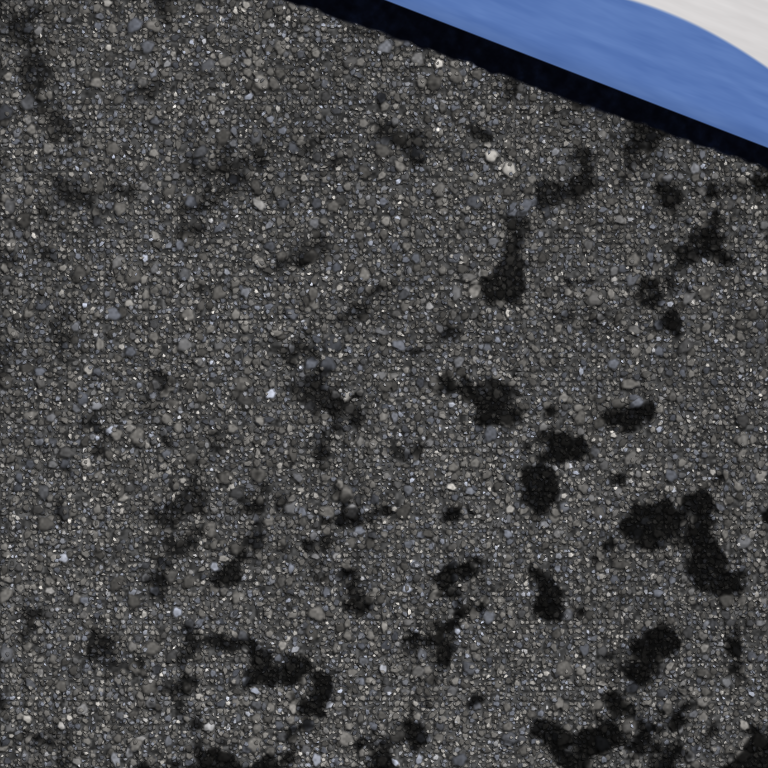
A Shadertoy shader for this texture:

```glsl
// Coarse grey asphalt with loose gravel, cut at the top right by a shadow gap and a blue and white slab.

vec3 hash3(vec2 p) {
    vec3 q = fract(p.xyx * vec3(0.1031, 0.1030, 0.0973));
    q += dot(q, q.yxz + 33.33);
    return fract((q.xxy + q.yzz) * q.zyx);
}

float noise(vec2 p) {
    vec2 cell = floor(p), f = fract(p);
    f = f * f * (3.0 - 2.0 * f);
    float low = mix(hash3(cell).x, hash3(cell + vec2(1, 0)).x, f.x);
    float high = mix(hash3(cell + vec2(0, 1)).x, hash3(cell + vec2(1, 1)).x, f.x);
    return mix(low, high, f.y);
}

float fbm(vec2 p) {
    float sum = 0.0, amp = 0.5;
    for (int i = 0; i < 4; i++) {
        sum += amp * noise(p);
        p = mat2(1.6, 1.2, -1.2, 1.6) * p + 7.3;
        amp *= 0.5;
    }
    return sum / 0.9375;
}

// Radius in a wobbly, rotated ellipse: 1 on the outline
float pebbleRadius(vec2 p, vec3 shape) {
    float turn = shape.x * 6.2832;
    vec2 q = mat2(cos(turn), sin(turn), -sin(turn), cos(turn)) * p;
    q /= mix(0.27, 0.48, shape.y) * vec2(1.0, mix(0.55, 0.95, shape.z));
    float angle = atan(q.y, q.x + 1e-5);
    float wobble = 1.0 + 0.09 * cos(3.0 * angle + turn * 5.0) + 0.06 * cos(5.0 * angle - turn * 3.0);
    return length(q) / wobble;
}

// Lays one size of pebbles with their shadows over the ground colour
vec3 scatterPebbles(vec3 ground, vec2 uv, float cells, float cover, float lift) {
    vec2 p = uv * cells, home = floor(p);
    float soft = 0.12 + 2.2 * cells / iResolution.y;
    for (int y = -1; y <= 1; y++)
    for (int x = -1; x <= 1; x++) {
        vec2 cell = home + vec2(x, y);
        vec3 place = hash3(cell + cells * 3.0);
        if (place.z > cover) continue;
        vec3 shape = hash3(cell + cells * 5.0 + 31.0);
        vec3 look = hash3(cell + cells * 7.0 + 77.0);
        vec2 offset = p - cell - 0.25 - 0.5 * place.xy;

        float shade = pebbleRadius(offset + vec2(0.07, 0.11), shape);
        ground *= 1.0 - 0.42 * (1.0 - smoothstep(0.75, 1.4, shade));

        float r = pebbleRadius(offset, shape);
        float tone = mix(0.26, 0.47, look.x) + lift + 0.34 * pow(look.y, 14.0);
        tone *= 1.0 + 0.28 * dot(offset, vec2(0.5, 0.85));
        tone *= 1.0 - 0.22 * smoothstep(0.55, 1.05, r);
        vec3 tint = mix(vec3(1.02, 1.0, 0.97), vec3(0.96, 0.99, 1.07), smoothstep(0.5, 1.0, look.z));
        ground = mix(ground, tone * tint, 1.0 - smoothstep(1.0 - soft, 1.0 + soft, r));
    }
    return ground;
}

vec3 asphalt(vec2 uv) {
    vec3 col = vec3(mix(0.15, 0.36, noise(uv * 230.0)));
    col = scatterPebbles(col, uv, 161.0, 0.85, 0.03);
    col = scatterPebbles(col, uv, 103.0, 0.65, 0.01);
    col = scatterPebbles(col, uv, 67.0, 0.38, 0.0);
    col = scatterPebbles(col, uv, 43.0, 0.16, 0.0);
    col = scatterPebbles(col, uv, 139.0, 0.26, 0.10);

    // Fine grit, broad wear and dark hollows, deepest at the lower right
    col *= 0.86 + 0.28 * noise(uv * 290.0 + 13.0);
    col *= 0.9 + 0.22 * fbm(uv * 5.0) + 0.06 * (0.5 - uv.y);
    float corner = smoothstep(0.5, 1.4, uv.x + 1.0 - uv.y);
    float hollow = smoothstep(0.60, 0.76, fbm(uv * 24.0 + 4.0) + 0.05 * corner);
    return col * (1.0 - mix(0.45, 0.75, corner) * hollow);
}

void mainImage(out vec4 fragColor, in vec2 fragCoord) {
    vec2 uv = fragCoord / iResolution.y;
    float aa = 1.2 / iResolution.y;
    vec3 col = asphalt(uv);

    // Shadow gap with a slightly ragged edge and faint navy mottling
    float ragged = 0.006 * (noise(uv * 75.0) - 0.5);
    float gap = uv.y - 1.0 + 0.348 * (uv.x - 0.371) + ragged;
    vec3 gapColor = mix(vec3(0.01, 0.012, 0.03), vec3(0.04, 0.06, 0.12), pow(fbm(uv * 90.0), 2.0));
    col = mix(col, gapColor, smoothstep(-2.0 * aa, 2.0 * aa, gap));

    // Shaded blue face, brushed along its length
    float face = uv.y - 1.0 + 0.386 * (uv.x - 0.501);
    float brushed = fbm(vec2(dot(uv, vec2(0.93, -0.36)) * 18.0, dot(uv, vec2(0.36, 0.93)) * 110.0));
    vec3 blue = mix(vec3(0.31, 0.43, 0.67), vec3(0.39, 0.51, 0.74), brushed);
    blue *= 0.92 + 0.08 * smoothstep(0.0, 0.03, face);
    col = mix(col, blue, smoothstep(-aa, aa, face));

    // Sunlit white top with a curved border
    float along = max(uv.x - 0.82, 0.0);
    float top = uv.y - 1.0 + 0.278 * along + 1.2 * along * along + min(uv.x - 0.82, 0.0) * 0.278;
    vec3 white = vec3(0.85, 0.84, 0.84) * (0.95 + 0.08 * brushed);
    col = mix(col, white, smoothstep(-2.0 * aa, 2.0 * aa, top));

    fragColor = vec4(col, 1.0);
}
```
